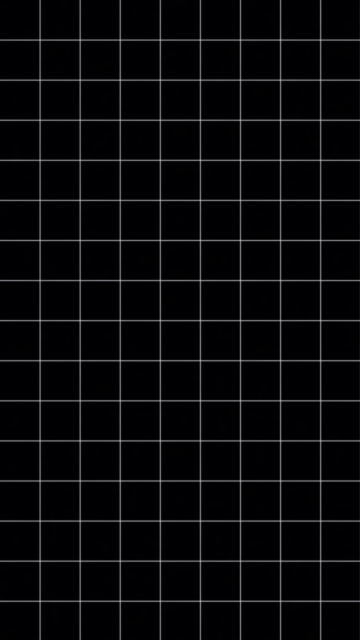
Reproduce this pattern procedurally as a Shadertoy shader.

```glsl
// Thin soft grey square grid on near-black, nine columns by sixteen rows.

const float CELL = 0.11134;          // cell side, in canvas widths
const float LINE_SIGMA = 0.00167;    // line softness, in canvas widths
const float LINE_GAIN = 0.45;        // peak line brightness
const float LINE_WEAR = 0.07;        // uneven brightness along lines
const float WEAR_SCALE = 14.0;       // wear features per canvas width
const float MOTTLE = 0.005;          // faint unevenness of the ground
const vec3 GROUND = vec3(0.001, 0.001, 0.007);
const vec3 LINE_TINT = vec3(1.0, 0.99, 1.01);

vec2 hashGradient(vec2 cell) {
    vec2 h = vec2(dot(cell, vec2(127.1, 311.7)), dot(cell, vec2(269.5, 183.3)));
    return 2.0 * fract(sin(h) * 43758.5) - 1.0;
}

float gradientNoise(vec2 p) {
    vec2 i = floor(p);
    vec2 f = fract(p);
    vec2 u = f * f * f * (f * (f * 6.0 - 15.0) + 10.0);
    vec2 e = vec2(0.0, 1.0);
    float low = mix(dot(hashGradient(i), f),
                    dot(hashGradient(i + e.yx), f - e.yx), u.x);
    float high = mix(dot(hashGradient(i + e.xy), f - e.xy),
                     dot(hashGradient(i + e.yy), f - e.yy), u.x);
    return mix(low, high, u.y);
}

// Brightness of the nearest vertical (x) and horizontal (y) line.
vec2 gridLines(vec2 p, float pixel) {
    vec2 index = round(p / CELL);
    vec2 offset = p - index * CELL;
    // Keep lines at least a pixel soft without adding light.
    float sigma = max(LINE_SIGMA, 0.45 * pixel);
    vec2 profile = exp(-0.5 * offset * offset / (sigma * sigma));
    // The outer border carries no line.
    return profile * step(0.5, index) * LINE_GAIN * LINE_SIGMA / sigma;
}

void mainImage(out vec4 fragColor, in vec2 fragCoord) {
    // Measure from the top left, in canvas widths.
    float pixel = 1.0 / iResolution.x;
    vec2 p = vec2(fragCoord.x, iResolution.y - fragCoord.y) * pixel;

    // Slightly uneven lines, brighter where they cross.
    float wear = gradientNoise(p * WEAR_SCALE);
    vec2 lines = gridLines(p, pixel) * (1.0 + LINE_WEAR * wear);
    float light = 1.0 - (1.0 - lines.x) * (1.0 - lines.y);

    // Near-black ground with faint mottling.
    float mottle = MOTTLE * max(gradientNoise(p * WEAR_SCALE * 2.0 + 7.3), 0.0);
    vec3 color = GROUND + mottle + LINE_TINT * light;

    fragColor = vec4(clamp(color, 0.0, 1.0), 1.0);
}
```
